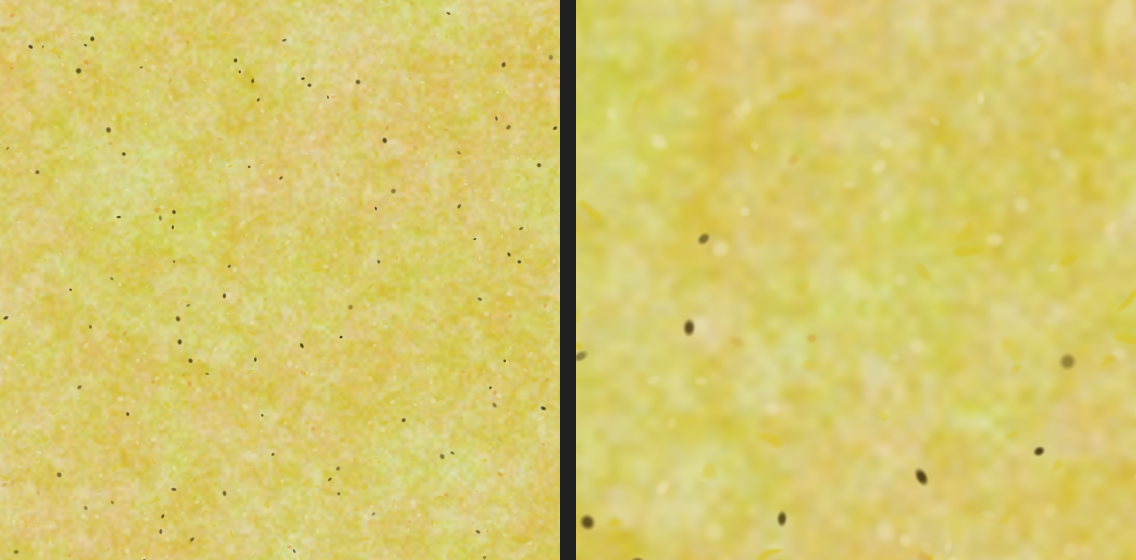
Left, the full canvas; right, a detail of the centre.
Write a Shadertoy shader that draws this texture.

```glsl
const vec3 BASE = vec3(0.851, 0.794, 0.437);
const vec3 PALE_SHIFT = vec3(0.008, 0.013, 0.068);   // change per unit of paleness
const vec3 WARM_SHIFT = vec3(0.012, -0.022, -0.008); // change per unit of warmth
const vec3 CREAM = vec3(0.92, 0.88, 0.69);
const vec3 YELLOW = vec3(0.84, 0.76, 0.13);
const vec3 ORANGE = vec3(0.83, 0.60, 0.17);
const vec3 DARK = vec3(0.27, 0.20, 0.03);
const float GRAIN_LIGHT = 0.022;
const float WARP = 0.007;

float hash(vec2 cell, float seed) {
    vec3 q = fract(vec3(cell.xyx) * vec3(0.1031, 0.1030, 0.0973) + seed * 0.137);
    q += dot(q, q.yzx + 33.33);
    return fract((q.x + q.y) * q.z);
}

// Smooth value noise in -1..1
float noise(vec2 p, float seed) {
    vec2 i = floor(p);
    vec2 f = fract(p);
    f = f * f * (3.0 - 2.0 * f);
    float low = mix(hash(i, seed), hash(i + vec2(1, 0), seed), f.x);
    float high = mix(hash(i + vec2(0, 1), seed), hash(i + vec2(1, 1), seed), f.x);
    return 2.0 * mix(low, high, f.y) - 1.0;
}

// Coverage of soft elliptical grains, at most one in each grid cell
float grains(vec2 p, float cells, float chance, float radius, float seed) {
    vec2 g = p * cells;
    vec2 home = floor(g);
    float cover = 0.0;
    for (int y = -1; y <= 1; y++) {
        for (int x = -1; x <= 1; x++) {
            vec2 cell = home + vec2(x, y);
            if (hash(cell, seed) > chance) continue;
            vec2 centre = cell + vec2(hash(cell, seed + 1.0), hash(cell, seed + 2.0));
            float angle = 3.14159 * hash(cell, seed + 3.0);
            vec2 d = (g - centre) / cells;
            d = mat2(cos(angle), -sin(angle), sin(angle), cos(angle)) * d;
            d.x *= mix(1.0, 1.8, hash(cell, seed + 4.0));
            float size = radius * mix(0.6, 1.25, hash(cell, seed + 5.0));
            float strength = mix(0.45, 1.0, hash(cell, seed + 6.0));
            cover = max(cover, strength * (1.0 - smoothstep(0.3, 1.2, length(d) / size)));
        }
    }
    return cover;
}

void mainImage(out vec4 fragColor, in vec2 fragCoord) {
    vec2 p = fragCoord / min(iResolution.x, iResolution.y);
    vec2 ragged = p + WARP * vec2(noise(p * 75.0, 1.0), noise(p * 75.0, 2.0));

    // Mottled ground from broad clouds down to fine grain
    float paleness = 0.75 * noise(ragged * 9.0, 3.0)
                   + 1.05 * noise(ragged * 27.0, 4.0)
                   + 1.25 * noise(ragged * 58.0, 5.0)
                   + 1.25 * noise(p * 118.0, 6.0);
    float warmth = 1.0 * noise(ragged * 6.0, 7.0)
                 + 0.9 * noise(ragged * 19.0, 8.0)
                 + 0.8 * noise(p * 62.0, 9.0);
    vec3 color = BASE + PALE_SHIFT * paleness + WARM_SHIFT * warmth;
    color += GRAIN_LIGHT * noise(p * 135.0, 10.0);

    // Ragged pale flakes and small pale chips
    float flakes = grains(ragged, 16.0, 0.16, 0.020, 20.0);
    flakes *= smoothstep(-0.5, 0.6, noise(p * 85.0, 11.0));
    color = mix(color, CREAM, 0.6 * flakes);
    color = mix(color, CREAM, 0.65 * grains(p, 60.0, 0.09, 0.0055, 30.0));

    // Saturated yellow and orange grains
    color = mix(color, YELLOW, 0.7 * grains(ragged, 55.0, 0.11, 0.006, 40.0));
    color = mix(color, ORANGE, 0.6 * grains(p, 45.0, 0.035, 0.0055, 50.0));

    // Sparse dark specks
    color = mix(color, DARK, 0.9 * grains(p, 40.0, 0.05, 0.0048, 60.0));

    fragColor = vec4(clamp(color, 0.0, 1.0), 1.0);
}
```
